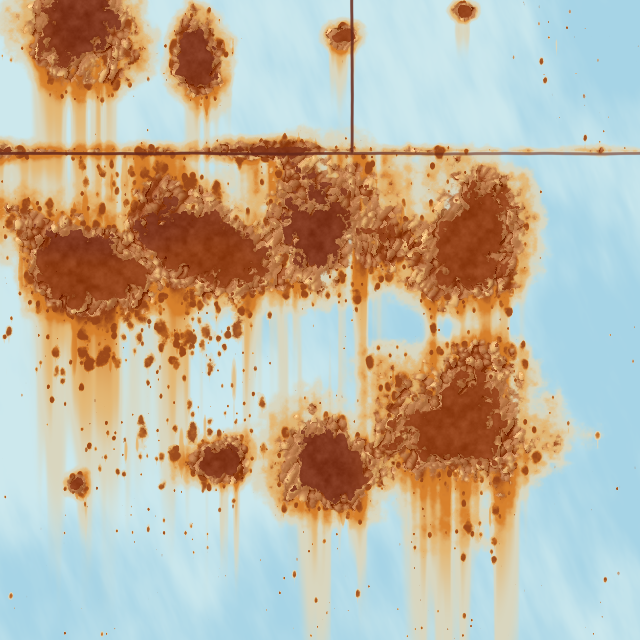
Give the GLSL for this texture, as a WebGL 1 fragment shader.

```glsl
precision highp float;
// Rusting painted sheet metal: pale blue paint, flaking crusts with dark cores,
// orange runs dripping below them, clouds of flecks and two panel seams.
// Warped ellipses drive a stain ramp; cellular noise makes the chips and flecks.
uniform vec2 u_resolution;

const vec3 PAINT = vec3(0.80, 0.91, 0.93);
const vec3 DEEP_PAINT = vec3(0.65, 0.83, 0.90);
const vec3 CREAM = vec3(0.85, 0.84, 0.75);
const vec3 SAND = vec3(0.89, 0.72, 0.46);
const vec3 ORANGE = vec3(0.84, 0.50, 0.17);
const vec3 TAN = vec3(0.72, 0.47, 0.29);
const vec3 RUST = vec3(0.57, 0.25, 0.09);
const vec3 MAROON = vec3(0.45, 0.18, 0.12);
const vec2 SEAM = vec2(0.55, 0.76);

float hash(vec2 p) {
  vec3 q = fract(p.xyx * 0.1031);
  q += dot(q, q.yzx + 33.33);
  return fract((q.x + q.y) * q.z);
}

vec2 hash2(vec2 p) { return vec2(hash(p), hash(p + 57.3)); }

float noise(vec2 p) {
  vec2 i = floor(p), f = fract(p);
  f *= f * (3.0 - 2.0 * f);
  return mix(mix(hash(i), hash(i + vec2(1, 0)), f.x),
             mix(hash(i + vec2(0, 1)), hash(i + vec2(1, 1)), f.x), f.y);
}

float fbm(vec2 p) {
  float sum = 0.0, gain = 0.53;
  for (int i = 0; i < 4; i++) {
    sum += gain * noise(p);
    p = p * 2.03 + 17.1;
    gain *= 0.5;
  }
  return sum;
}

// Height of overlapping chips: a tilted dome for every cell.
float chips(vec2 p) {
  float nearest = 2.0, level = 0.0;
  for (int y = -1; y <= 1; y++) for (int x = -1; x <= 1; x++) {
    vec2 cell = floor(p) + vec2(x, y);
    float d = length(p - cell - hash2(cell));
    if (d < nearest) { nearest = d; level = hash(cell + 9.0); }
  }
  return level * 0.5 - nearest * 0.6;
}

// x: solid fleck, y: soft stain around it and dripping below it.
vec2 flecks(vec2 p, float density, float wobble) {
  vec2 result = vec2(0.0);
  for (int y = -1; y <= 1; y++) for (int x = -1; x <= 1; x++) {
    vec2 cell = floor(p) + vec2(x, y);
    float size = 0.42 * smoothstep(0.0, 0.7, density - hash(cell + 3.0));
    float present = smoothstep(0.02, 0.08, size);
    vec2 q = p - cell - 0.2 - 0.6 * hash2(cell);
    float d = length(q * vec2(1.0, 0.7)) + wobble * size;
    float body = 1.0 - smoothstep(size * 0.6, size + 0.04, d);
    float glow = 1.0 - smoothstep(size * 0.6, size * 1.9 + 0.02, d);
    float drip = (1.0 - smoothstep(0.0, size * 0.6 + 0.01, abs(q.x)))
               * smoothstep(-1.1, -0.1, q.y) * step(q.y, 0.0) * smoothstep(0.03, 0.2, size);
    result = max(result, present * vec2(body, max(glow, drip * 0.8)));
  }
  return result;
}

// x: depth inside a warped blotch, y: strength of the straight run below it.
vec2 blotch(vec2 uv, vec2 warp, vec2 centre, vec2 radius, float reach) {
  float fall = centre.y - uv.y;
  float side = 1.0 - smoothstep(0.55, 1.2, abs(uv.x - centre.x) / radius.x);
  float run = side * smoothstep(0.0, 0.04, fall) * exp(-max(fall, 0.0) / reach);
  return vec2(1.0 - length((uv + warp - centre) / radius), run);
}

vec3 stainRamp(vec3 paint, float stain) {
  vec3 c = mix(paint, CREAM, smoothstep(0.05, 0.24, stain));
  c = mix(c, SAND, smoothstep(0.26, 0.5, stain));
  c = mix(c, ORANGE, smoothstep(0.47, 0.8, stain));
  return mix(c, RUST, smoothstep(0.9, 1.5, stain));
}

void main() {
  vec2 uv = gl_FragCoord.xy / u_resolution;
  float wear = fbm(uv * 13.0) - 0.5;
  float grit = fbm(uv * 80.0 + 4.0) - 0.5;
  vec2 warp = 0.07 * (vec2(noise(uv * 9.0), noise(uv * 9.0 + 31.0)) - 0.5);

  // Three uneven rows of blotches, largest in the middle row.
  float depth = -9.0, run = 0.0;
  for (int i = 0; i < 12; i++) {
    float row = floor(float(i) / 4.0), col = mod(float(i), 4.0);
    float lean = mix(col / 3.0, 1.0 - col / 3.0, row * 0.5);
    float middle = 1.0 - abs(row - 1.0);
    float size = max(mix(0.015, 0.075, lean) + 0.033 * middle - 0.008 * row, 0.012);
    vec2 jitter = hash2(vec2(float(i), 7.0)) - 0.5;
    vec2 centre = vec2(0.12 + 0.2 * col, 0.28 + 0.33 * row) + jitter * vec2(0.07, 0.09);
    vec2 radius = size * vec2(1.1 + 0.4 * jitter.y, 1.05 - 0.4 * jitter.x);
    vec2 b = blotch(uv, warp * smoothstep(0.0, 0.06, size), centre, radius, size * 3.0);
    depth = max(depth, b.x);
    run = max(run, b.y);
  }

  // Crust gathered on the horizontal seam, thinning to the right.
  float fade = 1.0 - smoothstep(0.4, 0.8, uv.x);
  float bank = abs(uv.y - SEAM.y - 0.005) / 0.022;
  depth = max(depth, noise(vec2(uv.x * 11.0, 3.0)) * 1.1 * fade - 0.5 - bank);
  float seamFall = SEAM.y - uv.y;
  run = max(run, 0.6 * fade * step(0.0, seamFall) * exp(-max(seamFall, 0.0) / 0.07));

  // Vertical runs, flecks, halos and a speckled cloud add up to one stain amount.
  float streak = 0.6 * noise(vec2(uv.x * 46.0, uv.y * 1.8)) + 0.4 * noise(vec2(uv.x * 130.0, uv.y * 5.0));
  float halo = smoothstep(-1.1, 0.0, depth + wear * 0.7 + grit * 0.3);
  float cloud = smoothstep(-0.1, 0.7, blotch(uv, warp, vec2(0.22, 0.5), vec2(0.27, 0.36), 0.1).x);
  float density = 0.1 + 0.4 * halo + 0.3 * run + 0.34 * cloud + wear * 0.6;
  float ragged = grit * 2.2;
  vec2 fleck = max(flecks(uv * vec2(42.0, 36.0), density, ragged), flecks(uv * 75.0 + 20.0, density * 0.9, ragged));
  float drips = flecks(uv * vec2(48.0, 8.0) + 5.0, density * 0.7, 0.0).y;
  float stain = halo * (0.42 + 0.35 * streak + wear * 0.8 + grit * 0.4);
  stain += run * smoothstep(0.2, 0.75, streak) * 1.05 + cloud * streak * 0.22;
  stain = max(stain, stain * 0.6 + max(fleck.y * 0.5, drips * 0.4));

  // Weathered paint with faint slanted brush marks.
  float brush = fbm(vec2(uv.x + uv.y * 0.4, uv.y - uv.x * 0.6) * vec2(34.0, 9.0));
  float tone = smoothstep(0.25, 0.75, fbm(uv * 3.0 + 8.0) + 0.35 * (brush - 0.5) + 0.25 * (uv.x - 0.5));
  vec3 color = mix(PAINT, DEEP_PAINT, tone * (1.0 - 0.6 * halo));
  color = stainRamp(color, stain) + grit * 0.06 * halo;
  color = mix(color, mix(RUST, ORANGE, clamp(0.25 + grit * 2.0, 0.0, 1.0)), fleck.x * 0.85);

  // Flaking crust lit from the upper left, then the bare dark cores.
  vec2 chipUv = uv * vec2(84.0, 62.0) + wear * 5.0 + grit * 1.2;
  float height = chips(chipUv);
  float relief = height - chips(chipUv + vec2(-0.2, 0.2)) + grit * 0.4;
  vec3 crust = mix(TAN, SAND, 0.9 * smoothstep(0.1, 0.4, height + grit * 0.6));
  crust = mix(crust, RUST, smoothstep(0.0, 0.35, -height - 0.06 + wear * 0.7)) + relief * 0.33;
  float edge = depth + wear * 1.2 + grit * 0.9;
  color = mix(color, crust, smoothstep(-0.3, -0.1, edge) * 0.92);
  vec3 core = mix(RUST, MAROON, 0.6 * smoothstep(0.45, 0.8, noise(uv * 6.0 + 2.0))) + grit * 0.16;
  color = mix(color, core, smoothstep(0.16, 0.26, edge + height * 0.3));

  // Panel seams.
  vec2 gap = 1.0 - smoothstep(0.001, 0.0035, abs(uv - SEAM + wear * 0.003));
  float seam = max(gap.y * (0.55 + 0.35 * fade), gap.x * step(SEAM.y, uv.y) * 0.85);
  color = mix(color, MAROON * 0.9, seam);
  gl_FragColor = vec4(clamp(color, 0.0, 1.0), 1.0);
}
```
